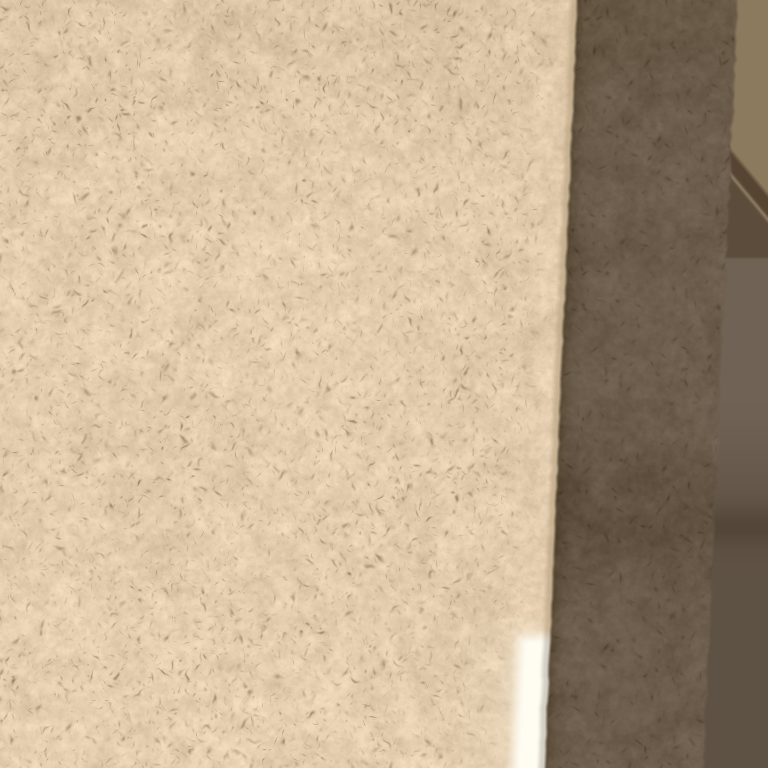
Give the GLSL for this texture, as a WebGL 2 fragment shader.

```glsl
#version 300 es
precision highp float;
uniform vec2 u_resolution;
out vec4 fragColor;

float hash(vec2 p) {
  vec3 q = fract(vec3(p.xyx) * 0.1031);
  q += dot(q, q.yzx + 33.33);
  return fract((q.x + q.y) * q.z);
}

float noise(vec2 p) {
  vec2 i = floor(p), f = fract(p);
  f = f * f * (3.0 - 2.0 * f);
  return mix(mix(hash(i), hash(i + vec2(1, 0)), f.x),
             mix(hash(i + vec2(0, 1)), hash(i + vec2(1, 1)), f.x), f.y);
}

float fbm(vec2 p) {
  float sum = 0.0, amp = 0.5;
  for (int i = 0; i < 4; i++) {
    sum += amp * noise(p);
    p = mat2(1.6, 1.2, -1.2, 1.6) * p + 17.3;
    amp *= 0.58;
  }
  return sum / 1.06;
}

// Soft elongated chips, one per cell, with random place, angle and strength
float flecks(vec2 p) {
  vec2 cell = floor(p);
  float cover = 0.0;
  for (int y = -1; y <= 1; y++)
    for (int x = -1; x <= 1; x++) {
      vec2 id = cell + vec2(x, y);
      vec2 d = p - id - vec2(hash(id + 3.7), hash(id + 41.2));
      float angle = 0.4 + 2.6 * hash(id + 77.1);
      d = mat2(cos(angle), -sin(angle), sin(angle), cos(angle)) * d;
      d /= vec2(mix(0.18, 0.5, hash(id + 9.4)), mix(0.09, 0.18, hash(id + 58.6)));
      float strength = pow(hash(id + 23.5), 2.2);
      cover = max(cover, strength * exp(-1.5 * dot(d, d)));
    }
  return cover;
}

// Smooth step centred on an edge
float edge(float d, float softness) {
  return smoothstep(-softness, softness, d);
}

vec3 counterTop(vec2 p, float rim) {
  float mottle = fbm(p * 38.0);
  float grain = fbm(p * 130.0 + 8.0);
  vec3 col = vec3(0.895, 0.806, 0.687);
  col += 0.11 * (mottle - 0.5) + 0.11 * (grain - 0.5);
  col += 0.04 * (fbm(p * 5.0 + 3.0) - 0.5);
  col -= vec3(0.025, 0.025, 0.03) * smoothstep(0.7, 1.0, p.y);

  // Flecks, thinned out toward the rim and the lower right
  vec2 warped = p + 0.006 * (vec2(noise(p * 130.0), noise(p * 130.0 + 50.0)) - 0.5);
  float chips = max(flecks(warped * 62.0), 0.7 * flecks(warped * 105.0 + 31.0));
  float fade = smoothstep(0.0, 0.07, rim);
  fade *= 1.0 - 0.6 * smoothstep(0.45, 0.7, p.x) * smoothstep(0.35, 0.1, p.y);
  col -= vec3(0.27, 0.28, 0.28) * chips * fade * mix(0.55, 1.1, noise(p * 17.0));

  // Window reflection at the lower rim
  float high = edge(0.172 - p.y, 0.012);
  float halo = exp(-max(0.672 - p.x, 0.0) * 32.0) * edge(0.18 - p.y, 0.025);
  col = mix(col, vec3(0.95, 0.89, 0.79), 0.55 * halo);
  float shine = high * smoothstep(0.66, 0.685, p.x + 0.05 * (0.1 - p.y));
  col = mix(col, vec3(1.0, 0.99, 0.95), shine);

  // Rounded rim
  float lip = 1.0 - smoothstep(0.004, 0.013, rim);
  col = mix(col, mix(vec3(0.72, 0.64, 0.51), vec3(0.74, 0.72, 0.68), high), 0.65 * lip);
  return col;
}

vec3 counterSide(vec2 p, float inset) {
  vec3 col = mix(vec3(0.425, 0.365, 0.300), vec3(0.405, 0.345, 0.275), smoothstep(0.75, 1.0, p.y));
  col -= 0.045 * exp(-pow((p.y - 0.33) / 0.08, 2.0));
  col += 0.08 * (fbm(p * 32.0 + 5.0) - 0.5) + 0.07 * (fbm(p * 120.0) - 0.5);
  col -= 0.08 * flecks(p * 65.0 + 13.0);
  return col - vec3(0.09, 0.09, 0.10) * exp(-inset * 90.0);
}

vec3 background(vec2 p) {
  vec3 cabinet = mix(vec3(0.37, 0.32, 0.27), vec3(0.44, 0.385, 0.33), smoothstep(0.27, 0.5, p.y));
  cabinet -= 0.05 * exp(-pow((p.y - 0.315) / 0.025, 2.0));
  vec3 col = mix(cabinet, vec3(0.36, 0.30, 0.23), edge(p.y - 0.664, 0.003));

  // Slanted ledge below the pale wall
  float slant = p.y - (0.806 - 1.2 * (p.x - 0.95));
  col = mix(col, vec3(0.34, 0.27, 0.20), edge(slant + 0.03, 0.004));
  col = mix(col, vec3(0.58, 0.51, 0.41), 0.8 * exp(-pow((slant + 0.032) / 0.004, 2.0)));
  return mix(col, vec3(0.55, 0.48, 0.37), edge(slant, 0.006));
}

void main() {
  vec2 p = gl_FragCoord.xy / u_resolution;
  float wobble = 0.002 * (noise(vec2(p.y * 90.0, 2.0)) - 0.5);
  float rim = 0.709 + 0.043 * p.y + wobble - p.x;
  float back = 0.915 + 0.046 * p.y + 2.0 * wobble - p.x;

  vec3 col = mix(background(p), counterSide(p, max(-rim, 0.0)), edge(back, 0.003));
  col = mix(col, counterTop(p, rim), edge(rim, 0.003));
  fragColor = vec4(clamp(col, 0.0, 1.0), 1.0);
}
```
